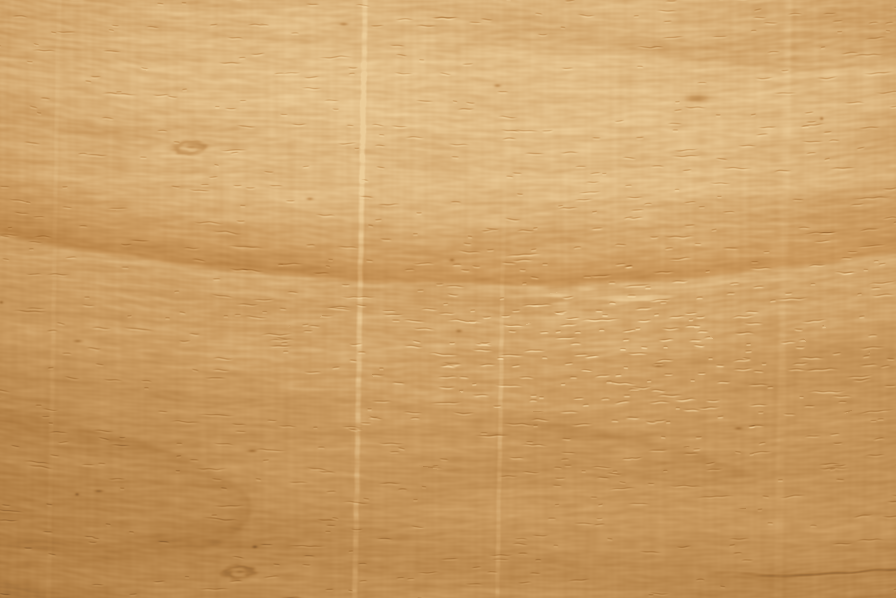
Reproduce this texture procedurally as a Shadertoy shader.

```glsl
// A worn, pale wooden board with horizontal grain, growth rings and torn fibres.
// Layers of stretched gradient noise set one tone value, which rings, slivers,
// knots and vertical scratches then shift before it is mapped to wood colours.

const vec3 UMBER = vec3(0.40, 0.25, 0.11);
const vec3 BROWN = vec3(0.69, 0.49, 0.26);
const vec3 HONEY = vec3(0.80, 0.615, 0.385);
const vec3 CREAM = vec3(0.89, 0.75, 0.54);

vec2 hash2(vec2 p) {
    vec3 q = fract(p.xyx * vec3(0.1031, 0.1030, 0.0973));
    q += dot(q, q.yzx + 33.33);
    return fract((q.xx + q.yz) * q.zy);
}

float cornerSlope(vec2 cell, vec2 offset) {
    float angle = 6.2832 * hash2(cell).x;
    return dot(vec2(cos(angle), sin(angle)), offset);
}

float gradientNoise(vec2 p) {
    vec2 i = floor(p), f = p - i;
    vec2 u = f * f * f * (f * (f * 6.0 - 15.0) + 10.0);
    vec2 e = vec2(1.0, 0.0);
    float low = mix(cornerSlope(i, f), cornerSlope(i + e, f - e), u.x);
    float high = mix(cornerSlope(i + e.yx, f - e.yx), cornerSlope(i + 1.0, f - 1.0), u.x);
    return mix(low, high, u.y);
}

// Soft round spot, stretched by size
float spot(vec2 p, vec2 center, vec2 size) {
    vec2 q = (p - center) / size;
    return exp(-dot(q, q));
}

// Growth ring: crisp on the side d < 0, fading over "fade" on the other
float ring(float d, float fade) {
    return smoothstep(-0.008, 0.005, d) * exp(-max(d, 0.0) / fade);
}

// Torn slivers, one per cell: x is the shadow, y the raised pale edge
vec2 slivers(vec2 p, vec2 cell, float seed, float density, float pixel) {
    float row = floor(p.y / cell.y);
    p.x += hash2(vec2(row, seed)).x * cell.x * 7.0;
    vec2 id = vec2(floor(p.x / cell.x), row);
    vec2 dice = hash2(id + seed * 17.0), shape = hash2(id + seed * 31.0 + 5.0);
    vec2 local = p - (id + 0.5 + (dice - 0.5) * vec2(0.35, 0.3)) * cell;
    local.y += 0.0025 * gradientNoise(vec2(p.x * 55.0, row)) + local.x * (shape.y - 0.5) * 0.12;
    float reach = cell.x * mix(0.07, 0.31, shape.x * shape.x);
    float taper = smoothstep(1.0, 0.3, abs(local.x) / reach);
    float width = max(0.0022, pixel * 0.9);
    float shadow = smoothstep(width, 0.0, abs(local.y));
    float edge = smoothstep(width * 1.3, 0.0, abs(local.y + width * 1.1));
    return vec2(shadow, edge) * taper * step(fract(dice.x * 7.3 + dice.y), density);
}

// Vertical scratch, broken up along its length
float scratch(vec2 p, float x, float width) {
    x += 0.017 * (p.y - 0.5) + 0.002 * gradientNoise(vec2(x * 40.0, p.y * 30.0));
    float beads = 0.65 + 0.6 * gradientNoise(vec2(x * 9.0, p.y * 70.0));
    return beads * smoothstep(width, width * 0.2, abs(p.x - x));
}

// Small eye-shaped knot with a dark rim
float knot(vec2 p, vec2 center) {
    vec2 q = (p - center) / vec2(0.025, 0.011);
    float r = length(q) + 0.25 * gradientNoise(q * 1.7 + center * 9.0);
    float rim = exp(-9.0 * (r - 0.85) * (r - 0.85)) * (0.6 + 0.25 * q.x * q.y);
    return 0.2 * exp(-0.5 * r * r) - 0.8 * rim - 0.5 * spot(q, vec2(0.1), vec2(0.4, 0.25));
}

vec3 woodColor(float t) {
    vec3 c = mix(BROWN, HONEY, clamp(t / 0.55, 0.0, 1.0));
    c = mix(c, CREAM, clamp((t - 0.55) / 0.45, 0.0, 1.4));
    return mix(c, UMBER, clamp(-t, 0.0, 1.0));
}

void mainImage(out vec4 fragColor, in vec2 fragCoord) {
    vec2 p = fragCoord / iResolution.y;
    float pixel = 1.0 / iResolution.y;
    float across = fragCoord.x / iResolution.x - 0.53;

    // Light falls from the top and dims toward the sides and lower left
    float tone = mix(0.40, 1.0, smoothstep(0.0, 0.85, p.y));
    tone -= 0.9 * across * across + 0.15 * (0.5 - across) * (1.0 - p.y);
    tone -= 0.16 * smoothstep(0.86, 1.0, p.y);

    // Grain, from broad streaks to fine fibres, bending with the main ring
    float bend = 0.12 * (p.x - 0.85) * (p.x - 0.85);
    vec2 g = vec2(p.x, p.y - 0.4 * bend + 0.012 * gradientNoise(p * vec2(2.0, 5.0)));
    tone += 0.20 * gradientNoise(g * vec2(1.1, 11.0) + 3.0);
    tone += 0.13 * gradientNoise(g * vec2(3.0, 42.0));
    tone += 0.17 * gradientNoise(g * vec2(9.0, 105.0));
    tone += 0.17 * gradientNoise(g * vec2(32.0, 170.0));
    tone += 0.06 * gradientNoise(p * vec2(120.0, 6.0));

    // Growth rings
    float wobble = 0.012 * gradientNoise(p * vec2(5.0, 3.0)) + 0.003 * gradientNoise(g * vec2(20.0, 60.0));
    float mainRing = ring(p.y - 0.525 - bend + wobble, 0.065);
    float topRing = ring(p.y - 0.91 - 0.02 * cos(p.x * 7.0) + wobble, 0.018) * smoothstep(0.6, 0.9, p.x);
    float rise = p.y - 0.15;
    float tip = (0.42 - 16.0 * rise * rise - p.x) / length(vec2(1.0, 32.0 * rise));
    float slope = max(p.x - 0.7, 0.0);
    float lowRing = ring(0.305 - 0.3 * slope * slope - p.y + wobble, 0.035);
    lowRing *= smoothstep(0.65, 0.9, p.x) * smoothstep(1.4, 1.1, p.x);
    tone -= 0.36 * mainRing + 0.20 * topRing + 0.17 * lowRing;
    tone -= 0.20 * ring(tip + wobble, 0.035) * smoothstep(0.04, 0.12, p.y);

    // Torn fibres, thickest below the main ring on the right
    float worn = spot(p, vec2(1.05, 0.41), vec2(0.48, 0.17));
    for (float i = 0.0; i < 3.0; i++) {
        vec2 torn = slivers(g, vec2(0.12, 0.019) * (1.0 - 0.2 * i), i + 1.0, 0.16 + 0.4 * worn, pixel);
        tone += torn.y * (0.16 + 0.32 * worn) - torn.x * 0.36;
    }
    float rubbed = smoothstep(-0.05, 0.35, gradientNoise(g * vec2(12.0, 75.0) + 8.0));
    tone += 0.5 * rubbed * spot(p, vec2(1.0, 0.505), vec2(0.16, 0.025));

    // Scratches
    tone += 0.40 * scratch(p, 0.602, 0.007);
    tone += 0.25 * scratch(p, 0.84, 0.006) * smoothstep(0.75, 0.3, p.y);
    tone += 0.12 * scratch(p, 1.31, 0.010) + 0.10 * scratch(p, 0.09, 0.006);

    // Knots, smudge, crack and scattered specks
    tone += knot(p, vec2(0.317, 0.753)) + knot(p, vec2(0.40, 0.043));
    tone -= 0.6 * spot(p, vec2(1.165, 0.835), vec2(0.018, 0.006));
    float crack = abs(p.y - 0.042 + wobble);
    tone -= 0.45 * smoothstep(0.004, 0.0, crack) * smoothstep(1.15, 1.35, p.x);
    for (float i = 0.0; i < 14.0; i++) {
        vec2 place = hash2(vec2(i * 3.7, 21.0)) * vec2(1.5, 1.0);
        tone -= 0.55 * spot(p, place, vec2(0.003 + 0.005 * fract(i * 0.37), 0.0027));
    }

    vec3 color = woodColor(tone) - mainRing * vec3(0.0, 0.015, 0.025);
    fragColor = vec4(color, 1.0);
}
```
